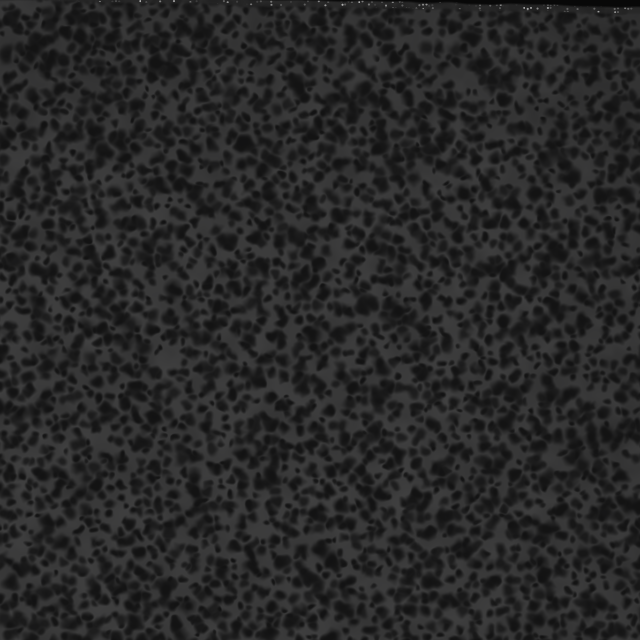
Write a Shadertoy shader that draws this texture.

```glsl
const vec3 DARK_GRAIN = vec3(0.072, 0.072, 0.073);
const vec3 LIGHT_GROUND = vec3(0.228, 0.228, 0.229);
const vec3 RIM_GRAY = vec3(0.150);
const vec3 BACKDROP = vec3(0.030);
const vec3 SPECK_LIGHT = vec3(0.55);
const float FINE_CELLS = 66.0;
const float COARSE_CELLS = 33.0;
const vec2 FINE_RADIUS = vec2(0.33, 0.72);
const vec2 COARSE_RADIUS = vec2(0.25, 0.48);
const float FINE_SHARE = 0.90;
const float COARSE_SHARE = 0.28;
const float WARP_CELLS = 85.0;
const float WARP_AMOUNT = 0.007;
const float RIM_SLOPE = 0.022;
const float SPECK_CELLS = 190.0;

// Sineless hashes
vec3 hash32(vec2 p) {
    vec3 q = fract(p.xyx * vec3(0.1031, 0.1030, 0.0973));
    q += dot(q, q.yxz + 33.33);
    return fract((q.xxy + q.yzz) * q.zyx);
}

float hash12(vec2 p) {
    vec3 q = fract(p.xyx * 0.1031);
    q += dot(q, q.yzx + 33.33);
    return fract((q.x + q.y) * q.z);
}

float valueNoise(vec2 p) {
    vec2 cell = floor(p);
    vec2 f = fract(p);
    f = f * f * (3.0 - 2.0 * f);
    float low = mix(hash12(cell), hash12(cell + vec2(1, 0)), f.x);
    float high = mix(hash12(cell + vec2(0, 1)), hash12(cell + vec2(1, 1)), f.x);
    return mix(low, high, f.y);
}

// Light left between soft round grains scattered one per cell
float lightBetweenGrains(vec2 p, vec2 radiusRange, float share, float seed) {
    vec2 cell = floor(p);
    float light = 1.0;
    for (int y = -1; y <= 1; y++) {
        for (int x = -1; x <= 1; x++) {
            vec2 id = cell + vec2(x, y);
            vec3 place = hash32(id + seed);
            float pick = hash12(id + seed + 57.0);
            float radius = mix(radiusRange.x, radiusRange.y, place.z);
            float d = length(p - id - place.xy) / radius;
            float depth = 0.70 + 0.28 * fract(pick * 17.0);
            float grain = 1.0 - smoothstep(0.25, 1.3, d);
            light *= 1.0 - step(pick, share) * depth * grain;
        }
    }
    return light;
}

vec3 granite(vec2 uv) {
    // Bend the grain outlines
    vec2 warp = vec2(valueNoise(uv * WARP_CELLS + 11.0),
                     valueNoise(uv * WARP_CELLS + 173.0)) - 0.5;
    vec2 p = uv + WARP_AMOUNT * warp;
    vec2 turned = mat2(0.8, 0.6, -0.6, 0.8) * p + 2.0;

    float light = lightBetweenGrains(p * FINE_CELLS, FINE_RADIUS, FINE_SHARE, 20.0);
    light *= lightBetweenGrains(turned * COARSE_CELLS, COARSE_RADIUS, COARSE_SHARE, 310.0);

    // Cloudy brightness of the ground
    float cloud = valueNoise(turned * 24.0) + 0.6 * valueNoise(p * 60.0 + 40.0) - 0.8;
    float tone = 1.0 + 0.16 * cloud;
    tone *= 1.0 - 0.10 * smoothstep(0.6, 1.0, uv.y) - 0.08 * smoothstep(0.75, 1.0, uv.x);
    return mix(DARK_GRAIN, LIGHT_GROUND * tone, light);
}

void mainImage(out vec4 fragColor, in vec2 fragCoord) {
    vec2 uv = fragCoord / iResolution.xy;
    vec3 color = granite(uv);

    // Slanted rim along the top
    float wobble = 0.003 * (valueNoise(vec2(uv.x * 30.0, 3.0)) - 0.5);
    float rim = uv.y - 1.0 + RIM_SLOPE * uv.x + wobble;
    color = mix(color, RIM_GRAY, 0.8 * smoothstep(-0.003, 0.003, rim));
    color = mix(color, BACKDROP, smoothstep(0.008, 0.013, rim));

    // Bright specks on the rim
    vec2 q = uv * SPECK_CELLS;
    vec3 place = hash32(floor(q) + 700.0);
    float speck = 1.0 - smoothstep(0.1, 0.5, length(fract(q) - 0.3 - 0.4 * place.xy));
    float band = smoothstep(0.0, 0.003, rim) * (1.0 - smoothstep(0.008, 0.012, rim));
    color += SPECK_LIGHT * speck * band * step(0.72, place.z) * place.x;

    fragColor = vec4(color, 1.0);
}
```
